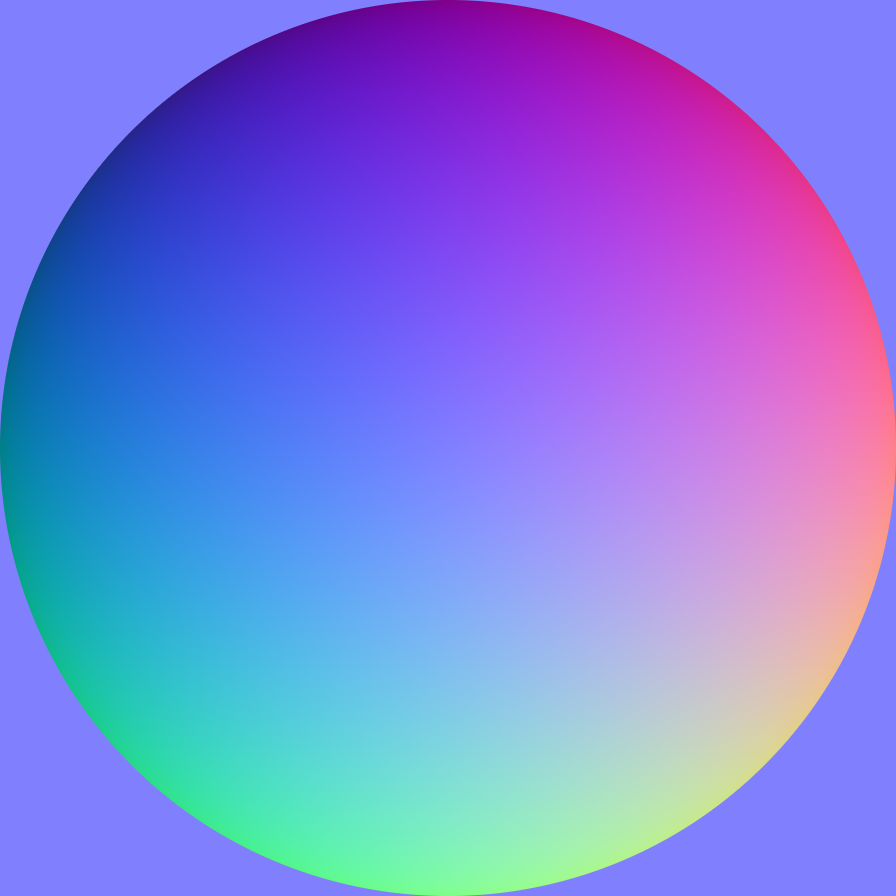
Write a WebGL 2 fragment shader that draws this texture map.

```glsl
#version 300 es
precision highp float;

// A tangent-space normal map of a hemisphere that fills the canvas.
// The height comes from the unit sphere equation; each normal is packed
// from -1..1 into 0..1 colour, with green pointing down the canvas.

uniform vec2 u_resolution;
out vec4 fragColor;

// Normal of the unit hemisphere above p, flattened onto the rim outside it.
vec3 hemisphereNormal(vec2 p) {
    vec2 rim = p / max(1.0, length(p));
    return vec3(rim, sqrt(max(0.0, 1.0 - dot(rim, rim))));
}

vec3 packNormal(vec3 n) {
    return n * 0.5 + 0.5;
}

void main() {
    float side = min(u_resolution.x, u_resolution.y);
    vec2 p = (2.0 * gl_FragCoord.xy - u_resolution) / side;

    // Flip y so that green grows towards the bottom.
    vec3 dome = packNormal(hemisphereNormal(vec2(p.x, -p.y)));
    vec3 flatSurface = packNormal(vec3(0.0, 0.0, 1.0));

    // Antialiased disc edge, one pixel wide.
    float pixel = 2.0 / side;
    float coverage = clamp((1.0 - length(p)) / pixel + 0.5, 0.0, 1.0);

    fragColor = vec4(mix(flatSurface, dome, coverage), 1.0);
}
```
